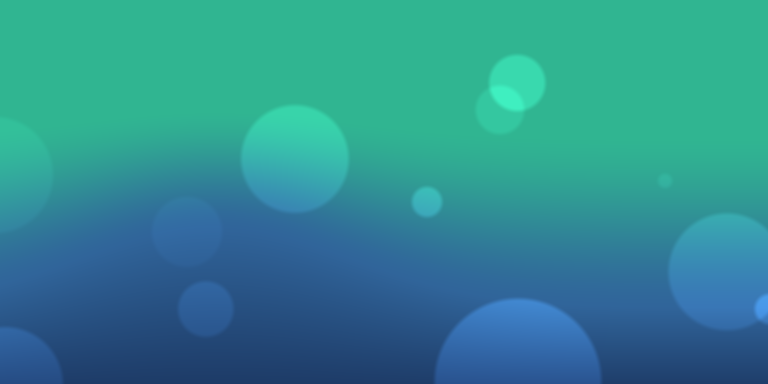
Reproduce this background procedurally as a Shadertoy shader.

```glsl
// Soft bokeh discs over a green-to-navy gradient.
// The gradient bends upward around a broad swell; each disc brightens
// whatever lies beneath it, so it keeps the local hue.

#define GREEN        vec3(0.187, 0.710, 0.570)
#define BLUE         vec3(0.190, 0.395, 0.605)
#define NAVY         vec3(0.110, 0.220, 0.390)
#define SWELL_X      0.56   // centre of the swell, in canvas heights
#define SWELL_WIDTH  0.50
#define GREEN_LEVEL  vec2(0.64, 0.71)   // lower end of green: away from swell, on it
#define BLUE_LEVEL   vec2(0.20, 0.41)   // height of pure blue: away from swell, on it
#define EDGE_SOFT    0.008

const int DISC_COUNT = 12;

// Each disc: centre x, centre y, radius, brightness gain (lengths in heights)
const vec4 DISCS[DISC_COUNT] = vec4[DISC_COUNT](
    vec4(1.347,  0.784, 0.073, 0.20),
    vec4(1.302,  0.714, 0.063, 0.10),
    vec4(0.768,  0.586, 0.140, 0.17),
    vec4(1.112,  0.474, 0.039, 0.24),
    vec4(1.732,  0.529, 0.018, 0.08),
    vec4(1.893,  0.292, 0.152, 0.18),
    vec4(2.005,  0.195, 0.039, 0.28),
    vec4(1.349,  0.005, 0.217, 0.35),
    vec4(0.536,  0.195, 0.072, 0.19),
    vec4(0.487,  0.396, 0.091, 0.06),
    vec4(0.013, -0.003, 0.151, 0.25),
    vec4(-0.013, 0.544, 0.151, 0.06)
);

// Green to blue to navy, following the swell
vec3 backdrop(vec2 p) {
    float offset = (p.x - SWELL_X) / SWELL_WIDTH;
    float swell = exp(-offset * offset);
    float greenLevel = mix(GREEN_LEVEL.x, GREEN_LEVEL.y, swell);
    float blueLevel = mix(BLUE_LEVEL.x, BLUE_LEVEL.y, swell);

    float toBlue = clamp((greenLevel - p.y) / (greenLevel - blueLevel), 0.0, 1.0);
    toBlue = mix(toBlue, smoothstep(0.0, 1.0, toBlue), 0.6);
    float toNavy = clamp((blueLevel - p.y) / (blueLevel + 0.03), 0.0, 1.0);
    return mix(mix(GREEN, BLUE, toBlue), NAVY, toNavy);
}

// Coverage of a soft-edged disc
float discMask(vec2 p, vec2 centre, float radius, float soft) {
    return 1.0 - smoothstep(-soft, soft, length(p - centre) - radius);
}

void mainImage(out vec4 fragColor, in vec2 fragCoord) {
    vec2 p = fragCoord / iResolution.y;
    float soft = max(EDGE_SOFT, 1.0 / iResolution.y);

    vec3 color = backdrop(p);
    for (int i = 0; i < DISC_COUNT; i++) {
        vec4 disc = DISCS[i];
        color *= 1.0 + disc.w * discMask(p, disc.xy, disc.z, soft);
    }
    fragColor = vec4(min(color, 1.0), 1.0);
}
```
